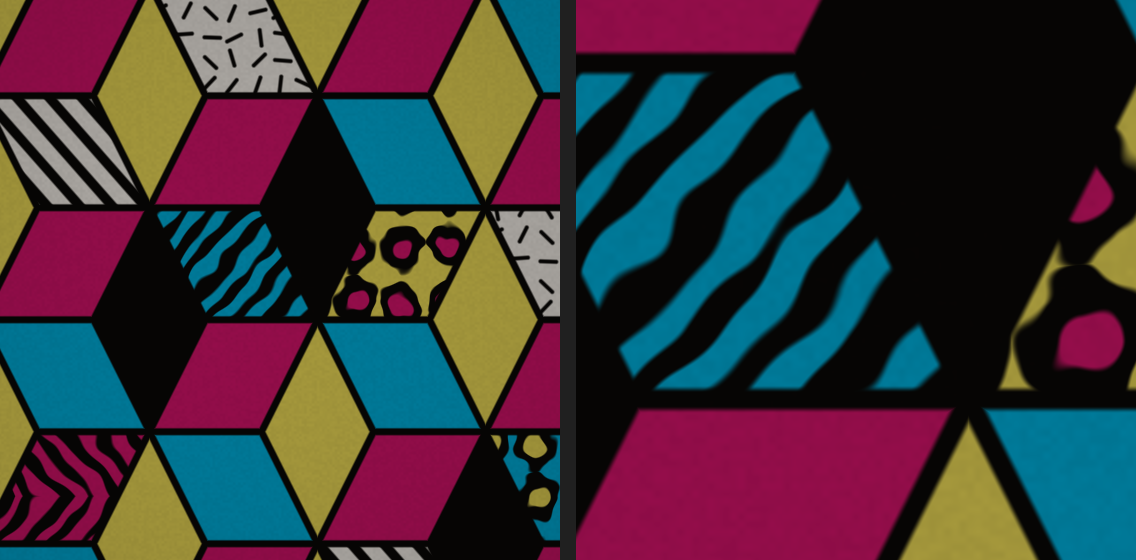
Left: the whole. Right: its middle third, enlarged.
A WebGL 2 fragment shader for this pattern:

```glsl
#version 300 es
precision highp float;

uniform vec2 u_resolution;
out vec4 fragColor;

#define CELL vec2(0.3, 0.2)
#define ORIGIN vec2(-0.033, 0.029)
#define LINE_HALF 0.0062
#define SOFT 0.0022
#define STRIPE_PERIOD 0.058
#define ZEBRA_PERIOD 0.040
#define DASH_GRID 0.043
#define SPOT_GRID vec2(0.084, 0.105)
#define GRAIN 0.05
#define VIGNETTE 0.16

const vec3 MAGENTA = vec3(0.57, 0.05, 0.285);
const vec3 CYAN    = vec3(0.00, 0.47, 0.59);
const vec3 YELLOW  = vec3(0.635, 0.585, 0.23);
const vec3 WHITE   = vec3(0.66, 0.645, 0.625);
const vec3 INK     = vec3(0.025, 0.02, 0.015);

// Fill of each panel, rows from the bottom:
// 0 plain, 1 dashes, 2 stripes, 3 zebra, 4 leopard
const int FILL[24] = int[24](
    0, 0, 2, 0,
    3, 0, 0, 4,
    0, 0, 0, 0,
    0, 3, 4, 1,
    2, 0, 0, 0,
    0, 1, 0, 0);

float hash(vec2 p) {
    return fract(sin(dot(p, vec2(127.1, 311.7))) * 43758.5453);
}

float noise(vec2 p) {
    vec2 i = floor(p), f = fract(p);
    f = f * f * (3.0 - 2.0 * f);
    return mix(mix(hash(i), hash(i + vec2(1, 0)), f.x),
               mix(hash(i + vec2(0, 1)), hash(i + vec2(1, 1)), f.x), f.y);
}

// 1 where the distance is negative, with a soft edge
float inside(float d) {
    return 1.0 - smoothstep(-SOFT, SOFT, d);
}

// Short strokes turned at random
float dashDistance(vec2 p) {
    vec2 base = floor(p / DASH_GRID);
    float d = 1.0;
    for (int k = 0; k < 9; k++) {
        vec2 id = base + vec2(k % 3 - 1, k / 3 - 1);
        vec2 jitter = 0.25 * (vec2(hash(id), hash(id + 17.3)) - 0.5);
        float angle = 3.14159 * hash(id + 5.1);
        vec2 dir = vec2(cos(angle), sin(angle));
        vec2 q = p - (id + 0.5 + jitter) * DASH_GRID;
        q -= dir * clamp(dot(q, dir), -0.014, 0.014);
        d = min(d, length(q) - 0.0035);
    }
    return d;
}

float stripeDistance(vec2 p) {
    float t = (p.x + 0.88 * p.y) / STRIPE_PERIOD - 0.57;
    return (abs(fract(t) - 0.5) - 0.2) * STRIPE_PERIOD * 0.75;
}

// Wavy tapering bands, bent to a chevron on right-leaning panels
float zebraDistance(vec2 p, bool leansRight) {
    float across = leansRight ? 0.74 * (p.x + 0.9 * abs(p.y - 0.085))
                              : 0.72 * (p.x - 0.95 * p.y);
    across += 0.022 * (noise(p * 24.0 + 3.0) - 0.5);
    float taper = 1.5 * (noise(p * 21.0 + 9.0) - 0.5);
    return (sin(6.28318 * across / ZEBRA_PERIOD) + taper) * ZEBRA_PERIOD / 6.28318;
}

// Distance to the nearest spot centre, made irregular
float spotDistance(vec2 p) {
    vec2 base = floor(p / SPOT_GRID);
    float d = 1.0;
    for (int k = 0; k < 9; k++) {
        vec2 id = base + vec2(k % 3 - 1, k / 3 - 1);
        vec2 jitter = 0.16 * (vec2(hash(id + 2.7), hash(id + 8.9)) - 0.5);
        vec2 q = p - (id + 0.5 + jitter) * SPOT_GRID;
        d = min(d, length(q * vec2(1.1, 0.95)));
    }
    return d + 0.018 * (noise(p * 48.0) - 0.5);
}

vec3 panelColor(int fill, vec2 p, bool leansRight) {
    vec3 plain = leansRight ? MAGENTA : CYAN;
    if (fill == 1) return mix(WHITE, INK, inside(dashDistance(p)));
    if (fill == 2) return mix(WHITE, INK, inside(stripeDistance(p)));
    if (fill == 3) return mix(plain, INK, inside(zebraDistance(p, leansRight)));
    if (fill == 4) {
        vec2 shift = leansRight ? vec2(0.025, -0.027) : vec2(0.049, 0.021);
        float d = spotDistance(p - shift);
        vec3 ring = mix(leansRight ? YELLOW : CYAN, INK, inside(d - 0.039));
        return mix(ring, leansRight ? MAGENTA : YELLOW, inside(d - 0.021));
    }
    return plain;
}

void main() {
    vec2 uv = gl_FragCoord.xy / u_resolution;
    vec2 cell = floor((uv - ORIGIN) / CELL);
    vec2 p = uv - ORIGIN - cell * CELL;
    bool leansRight = mod(cell.x + cell.y, 2.0) < 0.5;

    // Slanted coordinate: the panel spans 0 to 0.2, diamonds lie outside
    float slant = p.x - 0.5 * (leansRight ? p.y : CELL.y - p.y);
    float edge = min(abs(slant), abs(slant - 0.2)) * 0.894;
    vec3 color;
    if (slant > 0.0 && slant < 0.2) {
        edge = min(edge, min(p.y, CELL.y - p.y));
        color = panelColor(FILL[int(cell.x) + 4 * int(cell.y + 1.0)], p, leansRight);
    } else {
        bool onRight = slant > 0.1;
        vec2 node = cell + vec2(onRight, leansRight != onRight);
        bool dark = node == vec2(2, 3) || node == vec2(1, 2) || node == vec2(3, 0);
        color = dark ? INK : YELLOW;
    }
    color = mix(color, INK, inside(edge - LINE_HALF));

    // Cloth grain and darker corners
    color *= 1.0 + GRAIN * (noise(uv * 220.0) - 0.5);
    color *= 1.0 - VIGNETTE * dot(uv - 0.5, uv - 0.5);
    fragColor = vec4(color, 1.0);
}
```
